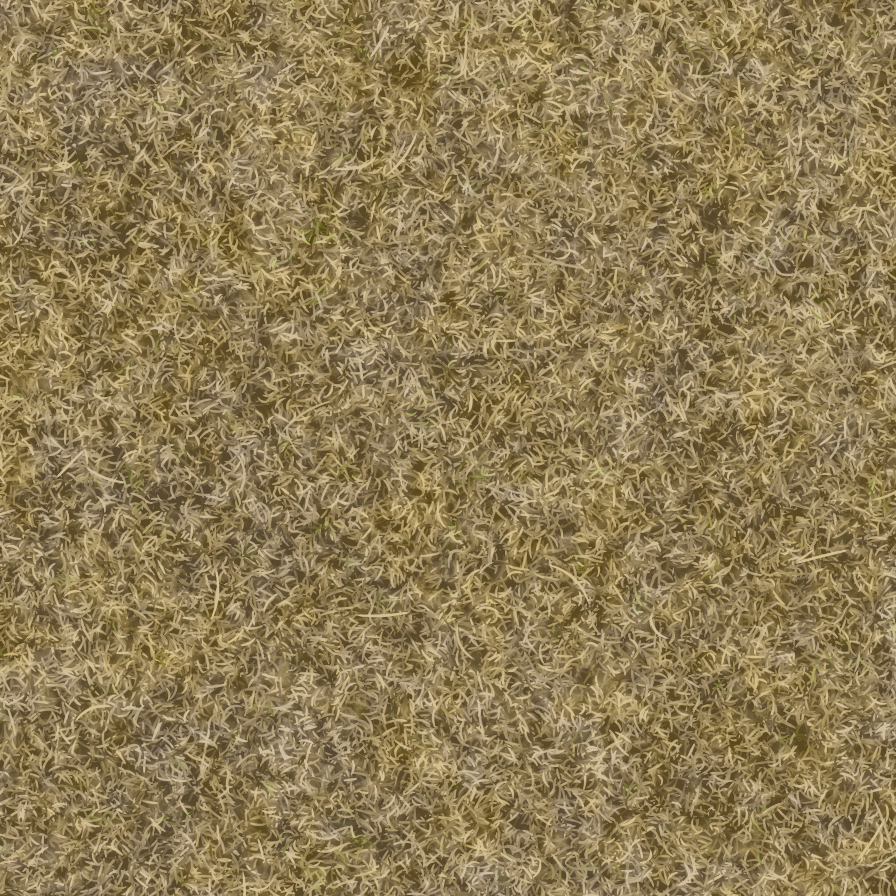
This texture is drawn by a three.js fragment shader. Its source:

```glsl
varying vec2 vUv;

#define LAYERS 7
#define STRAND_GRID 70.0
#define STRAND_WIDTH 0.0022
#define WISP_GRID 26.0
#define WISP_SHARE 0.10
#define GAP_DEPTH 0.62
#define CLUMP_DEPTH 0.24
#define SHADE vec3(0.35, 0.285, 0.15)
#define STRAW vec3(0.61, 0.53, 0.365)
#define PALE vec3(0.83, 0.755, 0.59)

float hash(vec2 p) {
  vec3 q = fract(p.xyx * vec3(0.1031, 0.1030, 0.0973));
  q += dot(q, q.yzx + 33.33);
  return fract((q.x + q.y) * q.z);
}

vec4 hash4(vec2 p) {
  return vec4(hash(p), hash(p + 17.3), hash(p + 41.7), hash(p + 73.1));
}

float noise(vec2 p) {
  vec2 cell = floor(p);
  vec2 f = fract(p);
  f = f * f * (3.0 - 2.0 * f);
  float low = mix(hash(cell), hash(cell + vec2(1.0, 0.0)), f.x);
  float high = mix(hash(cell + vec2(0.0, 1.0)), hash(cell + 1.0), f.x);
  return mix(low, high, f.y);
}

mat2 rotation(float angle) {
  float c = cos(angle);
  float s = sin(angle);
  return mat2(c, s, -s, c);
}

// Coverage of one bent, tapering strand lying along x
float strand(vec2 p, float halfLength, float bend, float width) {
  float along = p.x / halfLength;
  float across = abs(p.y + bend * (along * along - 0.4));
  float taper = width * (1.0 - 0.5 * along * along);
  float body = 1.0 - smoothstep(taper * 0.25, taper, across);
  return body * (1.0 - smoothstep(0.75, 1.0, abs(along)));
}

// Lays one scattered layer over ground, which holds tone and hue
vec2 layStrands(vec2 ground, vec2 p, float width, float seed, float share, float lift) {
  vec2 cell = floor(p);
  for (int y = -1; y <= 1; y++) {
    for (int x = -1; x <= 1; x++) {
      vec2 id = cell + vec2(float(x), float(y));
      vec4 place = hash4(id + seed);
      vec4 look = hash4(id + seed + 131.9);
      vec2 q = rotation(place.z * 6.2832) * (p - id - place.xy);
      float halfLength = mix(0.45, 0.95, place.w);
      float cover = strand(q, halfLength, (look.x - 0.5) * 0.6, width);
      cover *= step(look.w, share) * 0.9;
      ground = mix(ground, vec2(look.y * 0.9 + lift, look.z), cover);
    }
  }
  return ground;
}

void main() {
  // Matted strands, brighter towards the top
  vec2 mat = vec2(0.12, 0.5);
  for (int i = 0; i < LAYERS; i++) {
    float level = float(i);
    vec2 p = rotation(level * 1.1) * vUv * STRAND_GRID + level * 7.7 + 150.0;
    float lift = 0.14 * level / float(LAYERS - 1);
    mat = layStrands(mat, p, STRAND_WIDTH * STRAND_GRID, level * 57.0, 1.0, lift);
  }

  // Small dark gaps and broad mottling
  float gaps = 0.6 * noise(vUv * 75.0 + 9.0) + 0.4 * noise(vUv * 135.0 + 31.0);
  float clumps = 0.5 * noise(vUv * 9.0 + 5.0) + 0.5 * noise(vUv * 27.0 + 63.0);
  float tone = mat.x + GAP_DEPTH * (gaps - 0.5) + CLUMP_DEPTH * (clumps - 0.5);

  // Sparse longer pale wisps
  vec2 wispPoint = vUv * WISP_GRID + 300.0;
  vec2 wisps = layStrands(vec2(tone, mat.y), wispPoint, 0.0024 * WISP_GRID, 911.0, WISP_SHARE, 0.35);
  tone = clamp(max(tone, wisps.x), 0.0, 1.0);

  vec3 color = mix(SHADE, STRAW, smoothstep(0.0, 0.5, tone) * 0.4 + min(tone * 2.0, 1.0) * 0.6);
  color = mix(color, PALE, max(tone * 2.0 - 1.0, 0.0));

  // Grey and ochre drift, with rare green flecks
  float drift = 0.6 * noise(vUv * 38.0 + 77.0) + 0.4 * noise(vUv * 11.0 + 21.0);
  float warmth = (drift - 0.5) * 0.9 + (mat.y - 0.5) * 0.5;
  color += warmth * vec3(0.03, 0.005, -0.12);
  float green = smoothstep(0.72, 0.9, noise(vUv * 34.0 + 113.0)) * step(0.7, mat.y);
  color += green * vec3(-0.06, 0.0, -0.06);

  gl_FragColor = vec4(color, 1.0);
}
```
